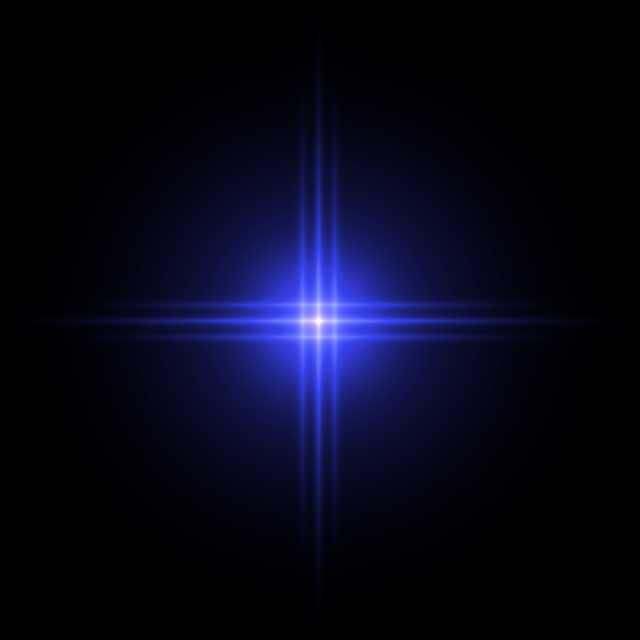
A Shadertoy shader for this background:

```glsl
// A blue star flare: soft round glow crossed by triple light streaks on black.

// Three parallel rays; p.x runs along them and p.y across.
float tripleStreak(vec2 p) {
    float along = abs(p.x);
    float light = 0.0;
    for (int i = -1; i <= 1; i++) {
        float side = abs(float(i));
        float reach = mix(0.48, 0.41, side);
        float fade = pow(max(1.0 - along / reach, 0.0), 1.5);
        float d = abs(p.y - float(i) * 0.025);
        float ray = 0.62 * exp(-pow(d / 0.0047, 1.4)) + 0.22 * exp(-d * d / 0.00011);
        light += ray * fade * mix(1.0, 0.62, side);
    }
    return light;
}

// Broad halo with a denser core, fading out before the corners.
float roundGlow(float r) {
    float halo = 1.08 * exp(-r / 0.118) * (1.0 - smoothstep(0.22, 0.48, r));
    float core = 0.42 * exp(-r * r / 0.0085);
    return halo + core;
}

// Blue up to full strength, then towards white.
vec3 flareColor(float energy) {
    float blue = energy < 0.75 ? energy : 1.0 - 0.25 * exp(-(energy - 0.75) / 0.25);
    float excess = max(energy - 1.0, 0.0);
    return vec3(0.235, 0.28, 1.0) * blue + vec3(0.33, 0.34, 0.0) * excess;
}

void mainImage(out vec4 fragColor, in vec2 fragCoord) {
    // Centred coordinates in units of the canvas height
    vec2 p = (fragCoord - 0.5 * iResolution.xy) / iResolution.y;
    p -= vec2(-0.002, -0.0015);

    float energy = roundGlow(length(p)) + tripleStreak(p) + tripleStreak(p.yx);
    vec3 color = vec3(0.0, 0.0, 0.008) + flareColor(energy);

    // Warm heart, slightly left of the crossing
    vec2 heart = p - vec2(-0.006, -0.001);
    color += vec3(0.20, 0.08, -0.04) * exp(-dot(heart, heart) / 0.0005);

    fragColor = vec4(clamp(color, 0.0, 1.0), 1.0);
}
```
